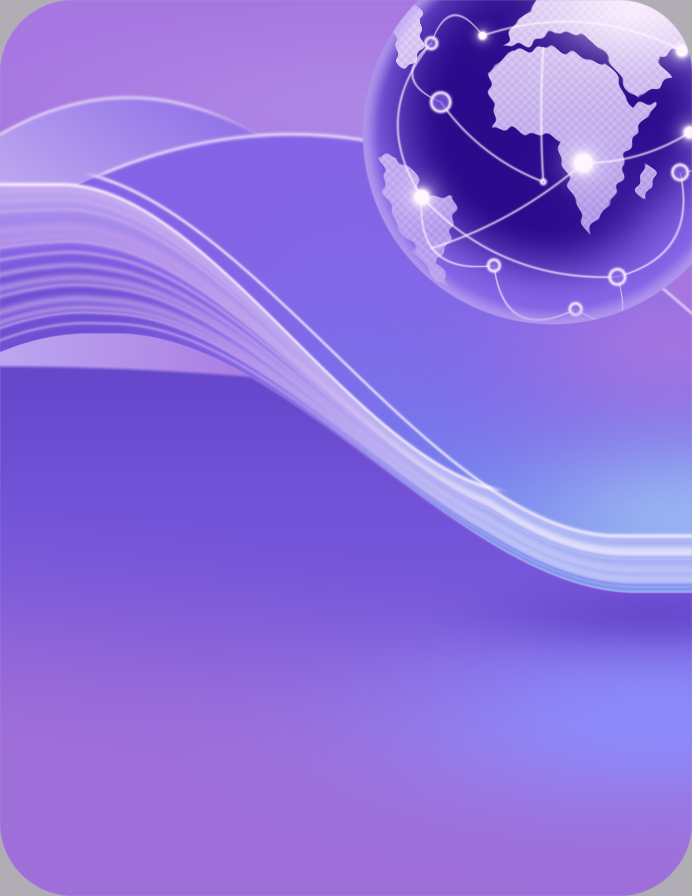
Write a Shadertoy shader that draws this background.

```glsl
#define GLOBE_CENTER vec2(.617, .85)
#define GLOBE_RADIUS .212
#define CORNER_RADIUS .082
#define STREAKS 14
#define LINE_WIDTH .0025
#define LINK_WIDTH .007
#define LINK_BOW .9
#define COAST_WOBBLE .009

const vec3 WHITE = vec3(1, .96, 1), LILAC = vec3(.74, .65, .94);
const vec3 ORCHID = vec3(.65, .46, .88), VIOLET = vec3(.52, .39, .9);
const vec3 INDIGO = vec3(.4, .28, .8), AZURE = vec3(.44, .49, .93);
const vec3 ICE = vec3(.61, .72, .95), OCEAN = vec3(.17, .04, .55);

// Coasts as x, y pairs in hundredths of the globe radius
const int AFRICA[24] = int[24](-34,33, -21,44, -1,46, 29,37, 42,15, 54,17,
  39,-8, 34,-31, 18,-51, 9,-28, 2,-2, -30,4);
const int AMERICA[24] = int[24](-90,-12, -82,-11, -73,-20, -69,-31, -52,-34, -52,-46,
  -56,-60, -61,-68, -54,-82, -66,-71, -79,-52, -88,-34);
const int EURASIA[24] = int[24](-26,46, -17,62, -2,77, 77,77, 71,46, 56,41,
  61,30, 45,18, 29,39, 21,50, 4,55, -12,48);
// Network nodes; z is the size, positive for rings, negative for lights
const ivec3 NODES[14] = ivec3[14](ivec3(-64,48,3), ivec3(-59,17,5), ivec3(-69,-33,-4),
  ivec3(-31,-69,3), ivec3(34,-75,4), ivec3(12,-92,3), ivec3(16,-15,-5), ivec3(67,-20,4),
  ivec3(-37,52,-2), ivec3(-5,-25,1), ivec3(68,44,-3), ivec3(72,1,-3),
  ivec3(-64,-60,0), ivec3(-5,46,0));
const ivec2 LINKS[14] = ivec2[14](ivec2(0,8), ivec2(0,1), ivec2(0,2), ivec2(1,9),
  ivec2(2,3), ivec2(3,5), ivec2(2,4), ivec2(4,7), ivec2(7,11), ivec2(4,5),
  ivec2(8,10), ivec2(12,6), ivec2(6,11), ivec2(9,13));

float hash(vec2 p) { return fract(sin(dot(p, vec2(12.99, 78.23))) * 43758.5); }
float sq(float v) { return v * v; }
float cover(float d) { return smoothstep(-1., 1., d * iResolution.y); }
float glow(float d, float w) { return exp(-sq(d / w)); }
float blob(vec2 p, vec2 c, vec2 r) { return glow(length((p - c) / r), 1.); }

float polygon(vec2 p, int v[24]) {
  float d = 9., s = 1.;
  for (int i = 0; i < 12; i++) {
    int j = (i + 11) % 12;
    vec2 a = vec2(v[2*i], v[2*i+1]) * .01, e = vec2(v[2*j], v[2*j+1]) * .01 - a, w = p - a;
    d = min(d, length(w - e * clamp(dot(w, e) / dot(e, e), 0., 1.)));
    bvec3 c = bvec3(p.y >= a.y, p.y < a.y + e.y, e.x * w.y > e.y * w.x);
    if (all(c) || !any(c)) s = -s;
  }
  return s * d;
}

vec3 globe(vec2 q) {
  float r = length(q);
  vec3 col = mix(OCEAN, VIOLET, smoothstep(.55, 1.05, r - .16 * q.y));
  col = mix(col, VIOLET, .6 * blob(q, vec2(.75, -.6), vec2(.4)));
  // Land with a fine dot screen
  vec2 w = q + COAST_WOBBLE * (sin(q.yx * 37.) + sin(q.yx * 71. + q * 23.));
  float land = min(min(polygon(w, AFRICA), polygon(w, AMERICA)), polygon(w, EURASIA));
  land = min(land, length((w - vec2(.49 + .2 * (w.y + .25), -.25)) * vec2(2.4, 1)) - .09);
  land = min(land, length((w - vec2(-.76, .53)) * mat2(2, .6, -1.5, .8)) - .18);
  vec2 dots = sin(q * 140.);
  vec3 soil = mix(LILAC, WHITE, clamp(.3 + q.y * .6, 0., 1.)) + .04 * dots.x * dots.y;
  col = mix(col, soil, .92 * cover(-land * GLOBE_RADIUS));
  col = mix(col, WHITE, .75 * blob(q, vec2(.42, .66), vec2(.38, .24)));
  // Bowed links
  for (int i = 0; i < 14; i++) {
    vec2 a = vec2(NODES[LINKS[i].x].xy) * .01, e = vec2(NODES[LINKS[i].y].xy) * .01 - a;
    vec2 n = normalize(vec2(-e.y, e.x));
    float t = dot(q - a, e) / dot(e, e);
    float d = dot(q - a, n) - LINK_BOW * dot(n, a) * t * (1. - t);
    col = mix(col, WHITE, .65 * glow(d, LINK_WIDTH) * step(abs(t - .5), .5));
  }
  // Rings and lights
  for (int i = 0; i < 14; i++) {
    vec3 node = vec3(NODES[i]) * .01;
    float size = abs(node.z), d = length(q - node.xy);
    if (node.z > 0.) {
      col = mix(col, VIOLET, .7 * cover((size - d) * GLOBE_RADIUS));
      col = mix(col, WHITE, .85 * glow(d - size, .01));
    } else if (node.z < 0.)
      col = mix(col, WHITE, min(1., 1.6 * glow(d, size) + .3 * glow(d, size * 2.5)));
  }
  return mix(col, LILAC, .75 * smoothstep(.9, 1., r));
}

void mainImage(out vec4 fragColor, in vec2 fragCoord) {
  vec2 p = fragCoord / iResolution.y;
  float x = p.x, y = p.y, right = smoothstep(.2, .62, x);
  // Contours of the folded cloth
  float hill = .891 - 2. * sq(x - .143), sheet = .85 - sq(x - .325);
  float crest = mix(.794, .45, smoothstep(.068, .586, x));
  float hem = mix(.811, .402, smoothstep(.055, .69, x)), top = min(crest, hem);
  float base = mix(.628, .338, smoothstep(.13, .71, x)) - 2.1 * sq(max(0., .1 - x));
  float ground = min(base, .592 - .15 * x * x);

  // Backdrop, hill and sheet
  vec3 col = mix(ORCHID, LILAC, .35 * blob(p, vec2(.4, .88), vec2(.3, .08)));
  vec3 slope = mix(LILAC, VIOLET, clamp(x * 2.2 + (y - .8) * 3., 0., 1.));
  col = mix(col, slope, cover(hill - y));
  vec3 cloth = mix(VIOLET, AZURE, right * exp(-max(y - hem, 0.) / .12));
  cloth = mix(cloth, ORCHID, .9 * blob(p, vec2(.75, .62), vec2(.15, .09)));
  cloth = mix(cloth, ICE, .9 * blob(p, vec2(.77, .42), vec2(.2, .09)));
  col = mix(col, cloth, cover(sheet - y));
  col = mix(col, WHITE, .5 * glow(y - hill, LINE_WIDTH) * smoothstep(.31, .2, x));
  col = mix(col, WHITE, .6 * glow(y - sheet, LINE_WIDTH) * smoothstep(.1, .12, x));

  // Ribbon with streaks along its bend
  float span = top - base, s = (top - y) / span;
  vec3 ribbon = mix(LILAC, VIOLET, smoothstep(0., .45, s));
  ribbon = mix(ribbon, INDIGO, .7 * smoothstep(.4, .6, s) * smoothstep(.3, .1, x));
  ribbon = mix(ribbon, ICE, right * .9);
  for (int i = 0; i < STREAKS; i++) {
    float h = hash(vec2(i, 4)), at = (float(i) + h) / float(STREAKS);
    vec3 tint = mix(mix(ORCHID, WHITE, .4), mix(AZURE, WHITE, h), right);
    ribbon = mix(ribbon, tint, .6 * glow((s - at) * span, .002 + .006 * h * h));
  }
  col = mix(col, ribbon, cover(top - y));
  col = mix(col, mix(LILAC, ORCHID, x * 3.), cover(base - y));

  // Lower field with shade and blue light
  vec3 field = mix(ORCHID - .03, INDIGO + .05, smoothstep(.16, .46, y + .1 * x));
  field = mix(field, INDIGO, smoothstep(.4, .6, y));
  field = mix(field, AZURE + .1, .75 * blob(p, vec2(.74, .2), vec2(.3, .1)));
  field = mix(field, INDIGO, .9 * blob(p, vec2(.73, .315), vec2(.18, .035)));
  col = mix(col, field, smoothstep(-.002, .004, ground - y));

  // Bright folds, globe and rounded card
  col = mix(col, WHITE, .75 * glow(y - crest, LINE_WIDTH) * smoothstep(.57, .54, x));
  col = mix(col, WHITE, .7 * glow(y - hem, LINE_WIDTH) * smoothstep(.09, .12, x));
  vec2 q = (p - GLOBE_CENTER) / GLOBE_RADIUS;
  col = mix(col, globe(q), cover((1. - length(q)) * GLOBE_RADIUS));
  vec2 middle = iResolution.xy / iResolution.y * .5;
  vec2 corner = max(abs(p - middle) - middle + CORNER_RADIUS, 0.);
  col = mix(vec3(.69, .68, .71), col, cover(CORNER_RADIUS - length(corner)));
  fragColor = vec4(col, 1);
}
```
